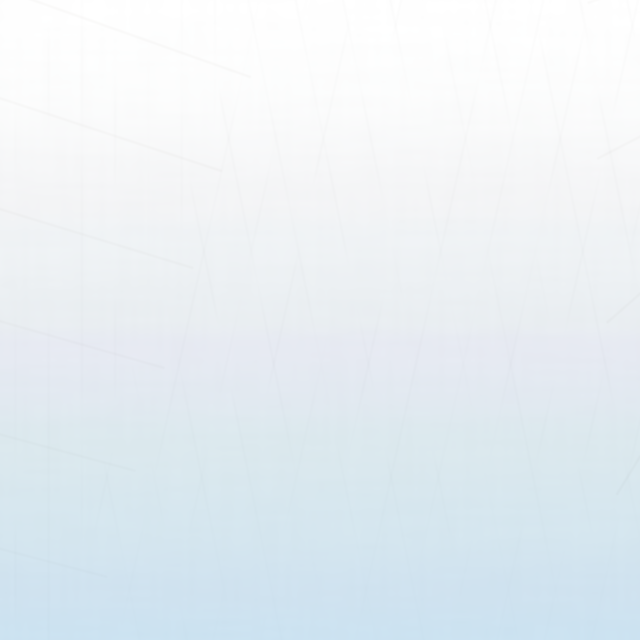
This background is drawn by a Shadertoy shader. Its source:

```glsl
// Pale white-to-sky-blue gradient with faint facade seams and a lattice of steep lines.
#define LINE_WIDTH 0.0030
#define SEAM_STRENGTH 0.020
#define LATTICE_STRENGTH 0.010
#define COLUMN_STRENGTH 0.008
#define GRAIN_STRENGTH 0.005
#define COLUMN_STEP 0.052
#define LATTICE_STEP 0.074

float hash(vec2 p) {
    return fract(sin(dot(p, vec2(127.1, 311.7))) * 43758.5453);
}

float noise(vec2 p) {
    vec2 cell = floor(p), f = fract(p);
    f = f * f * (3.0 - 2.0 * f);
    return mix(mix(hash(cell), hash(cell + vec2(1, 0)), f.x),
               mix(hash(cell + vec2(0, 1)), hash(cell + vec2(1, 1)), f.x), f.y);
}

// Soft line profile from a distance, never thinner than a pixel
float stroke(float d) {
    float w = max(LINE_WIDTH, 1.0 / iResolution.y);
    return 1.0 - smoothstep(0.0, 1.3 * w, abs(d));
}

float segment(vec2 p, vec2 a, vec2 b) {
    vec2 ab = b - a;
    float h = clamp(dot(p - a, ab) / dot(ab, ab), 0.0, 1.0);
    return stroke(length(p - a - ab * h));
}

// Repeated lines across x, each fading in and out along its length
float repeatedLines(float x, float depth, float spacing, float seed) {
    float id = floor(x / spacing + 0.5);
    float fade = smoothstep(0.25, 0.75, noise(vec2(id * 7.3 + seed, depth * 9.0)));
    return stroke(x - id * spacing) * fade;
}

// Vertical gradient; depth runs from 0 at the top to 1 at the bottom
vec3 skyColor(float depth) {
    vec3 c = mix(vec3(0.998), vec3(0.988, 0.990, 0.990), smoothstep(0.0, 0.16, depth));
    c = mix(c, vec3(0.953, 0.956, 0.962), smoothstep(0.12, 0.34, depth));
    c = mix(c, vec3(0.938, 0.951, 0.960), smoothstep(0.32, 0.37, depth));
    c = mix(c, vec3(0.914, 0.932, 0.945), smoothstep(0.37, 0.51, depth));
    c = mix(c, vec3(0.904, 0.917, 0.949), smoothstep(0.50, 0.54, depth));
    c = mix(c, vec3(0.887, 0.914, 0.943), smoothstep(0.54, 0.62, depth));
    c = mix(c, vec3(0.862, 0.912, 0.932), smoothstep(0.61, 0.69, depth));
    c = mix(c, vec3(0.836, 0.902, 0.936), smoothstep(0.68, 0.84, depth));
    c = mix(c, vec3(0.814, 0.887, 0.938), smoothstep(0.82, 0.93, depth));
    return mix(c, vec3(0.800, 0.888, 0.944), smoothstep(0.92, 1.0, depth));
}

void mainImage(out vec4 fragColor, in vec2 fragCoord) {
    vec2 p = fragCoord / iResolution.xy;
    p.y = 1.0 - p.y;
    vec3 color = skyColor(p.y);

    // Sloping seams on the left facade
    float seams = 0.0;
    for (int i = 0; i < 6; i++) {
        float k = float(i);
        vec2 a = vec2(0.0, -0.018 + 0.1706 * k + 0.0009 * k * k);
        vec2 b = vec2(0.39 - 0.0449 * k, 0.12 + 0.1445 * k + 0.00234 * k * k);
        seams = max(seams, segment(p, a, b) * (1.0 - 0.08 * k));
    }

    // Rising seams at the right edge
    for (int i = 0; i < 4; i++) {
        float k = float(i);
        vec2 a = vec2(0.920 + 0.0148 * k, 0.004 + 0.237 * k + 0.0063 * k * k);
        vec2 b = vec2(1.0, -0.023 + 0.232 * k + 0.0045 * k * k);
        seams = max(seams, segment(p, a, b) * 0.9);
    }

    // Upright columns left of the slanting corner
    float corner = 0.39 - 0.31 * p.y;
    float left = 1.0 - smoothstep(corner - 0.01, corner + 0.01, p.x);
    float columns = repeatedLines(p.x - 0.024, p.y, COLUMN_STEP, 3.0) * left;

    // Crossing steep lines right of the corner
    float lattice = repeatedLines(p.x - 0.2 * p.y - 0.018, p.y, LATTICE_STEP, 11.0)
                  + repeatedLines(p.x + 0.22 * p.y - 0.035, p.y, LATTICE_STEP, 29.0);
    lattice *= (1.0 - left) * (1.0 - 0.6 * smoothstep(0.55, 0.95, p.y));

    // Faint woven mottling
    float grain = noise(p * vec2(14.0, 110.0)) + noise(p * vec2(100.0, 12.0)) - 1.0;

    color -= SEAM_STRENGTH * seams * vec3(0.9, 1.0, 1.1);
    color -= COLUMN_STRENGTH * columns + LATTICE_STRENGTH * lattice;
    color += GRAIN_STRENGTH * grain;
    fragColor = vec4(clamp(color, 0.0, 1.0), 1.0);
}
```
